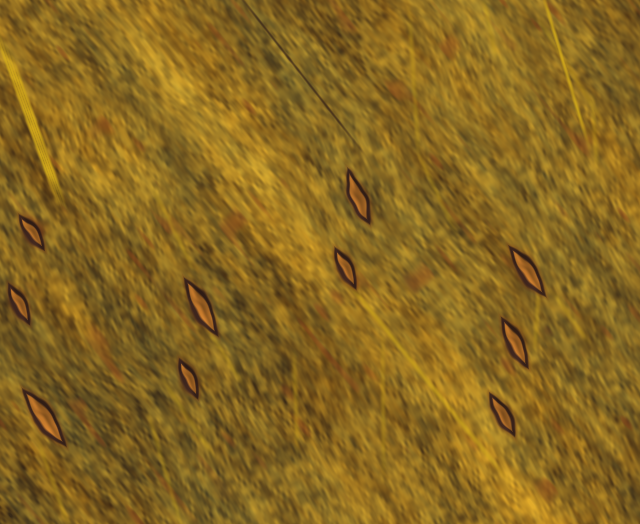
This texture is drawn by a WebGL 1 fragment shader. Its source:

```glsl
precision highp float;
uniform vec2 u_resolution;

const vec3 SHADOW = vec3(0.36, 0.27, 0.105);
const vec3 GOLD = vec3(0.76, 0.59, 0.165);
const vec3 RUST = vec3(0.52, 0.24, 0.10);
const vec3 YELLOW = vec3(0.86, 0.70, 0.10);
const vec3 UMBER = vec3(0.17, 0.10, 0.09);
const vec3 AMBER = vec3(0.68, 0.42, 0.15);

float hash(vec2 p) {
  return fract(sin(dot(p, vec2(127.1, 311.7))) * 43758.5453);
}

float noise(vec2 p) {
  vec2 i = floor(p), f = fract(p);
  f = f * f * (3.0 - 2.0 * f);
  return mix(mix(hash(i), hash(i + vec2(1.0, 0.0)), f.x),
             mix(hash(i + vec2(0.0, 1.0)), hash(i + 1.0), f.x), f.y);
}

float fbm(vec2 p) {
  float sum = 0.0, amp = 0.5;
  for (int i = 0; i < 4; i++) {
    sum += amp * noise(p);
    p = p * 2.03 + 17.3;
    amp *= 0.5;
  }
  return sum / 0.9375;
}

// Coordinates along and across a direction that falls to the right
vec2 alongAcross(vec2 p, float angle) {
  float c = cos(angle), s = sin(angle);
  return vec2(c * p.x - s * p.y, s * p.x + c * p.y);
}

// Fine short strokes, centred on zero
float grain(vec2 p, float angle) {
  vec2 q = alongAcross(p, angle);
  q.y += 0.012 * noise(q * 9.0);
  return 0.6 * noise(q * vec2(32.0, 105.0)) + 0.6 * noise(q * vec2(75.0, 190.0) + 31.0) - 0.6;
}

float bell(float x, float width) {
  return exp(-x * x / (width * width));
}

// Thin line that fades towards both ends
float strand(vec2 p, vec2 a, vec2 b, float width) {
  vec2 ab = b - a;
  float h = clamp(dot(p - a, ab) / dot(ab, ab), 0.0, 1.0);
  float d = length(p - a - ab * h);
  return (1.0 - smoothstep(0.0, width, d)) * min(1.0, 6.0 * h * (1.0 - h));
}

// Pointed cell cavity with a dark rim
vec3 cavity(vec3 ground, vec2 p, vec2 halfSize, float angle, float darkness) {
  vec2 q = alongAcross(p, angle);
  q.y += 0.007 * (noise(q * 45.0 + darkness * 50.0) - 0.5);
  float reach = q.x / halfSize.x;
  float d = abs(q.y) - halfSize.y * (1.0 - reach * reach);
  float halo = 1.0 - smoothstep(-0.002, 0.010, d);
  float rim = 1.0 - smoothstep(-0.002, 0.003, d);
  float core = 1.0 - smoothstep(-0.008, -0.004, d);
  float mottle = noise(q * vec2(35.0, 130.0));
  vec3 inside = mix(AMBER, UMBER, darkness) * (0.75 + 0.5 * mottle);
  vec3 col = mix(ground, RUST * 0.8, 0.45 * halo);
  col = mix(col, UMBER * (0.8 + 0.6 * mottle), 0.9 * rim);
  return mix(col, inside, core);
}

void main() {
  vec2 p = gl_FragCoord.xy / u_resolution.y;
  float aspect = u_resolution.x / u_resolution.y;
  vec2 q = alongAcross(p, 0.877);

  // Broad drifting bands and the main golden ridge
  float broad = fbm(q * vec2(2.2, 6.5) + 4.0) - 0.5;
  float fibres = fbm(q * vec2(5.0, 30.0) + 11.0) - 0.5;
  float wander = 0.05 * (noise(vec2(q.x * 5.0, 2.0)) - 0.5);
  float ridge = bell(q.y - 0.80 - wander, 0.055) * (0.4 + 0.8 * noise(q * vec2(8.0, 16.0)));
  float dusk = bell(q.y - 0.96, 0.07) + smoothstep(0.85, 1.2, p.x);

  // Woven grain in two directions
  float weave = smoothstep(0.3, 0.7, noise(p * 4.5 + 8.0));
  float strokes = mix(grain(p, 0.88), grain(p, 1.12), weave);

  float tone = 0.43 + 0.85 * broad + 0.55 * fibres + 0.42 * ridge - 0.10 * dusk + 0.95 * strokes;
  vec3 col = mix(SHADOW, GOLD, clamp(tone, -0.35, 1.3));

  // Olive and orange shifts, with small rusty flecks
  float hue = fbm(q * vec2(4.0, 14.0) + 40.0) - 0.5 + 0.4 * (noise(q * vec2(45.0, 120.0) + 5.0) - 0.5);
  col += vec3(-0.03, 0.055, 0.07) * (hue - 0.15 * ridge);
  float fleck = smoothstep(0.80, 1.0, noise(q * vec2(13.0, 48.0) + 70.0));
  col = mix(col, RUST, 0.5 * fleck);

  // Scattered faint fibres
  float glow = 0.0;
  for (int i = 0; i < 14; i++) {
    float k = float(i);
    vec2 start = vec2(hash(vec2(k, 1.0)) * aspect, 0.15 + 0.9 * hash(vec2(k, 2.0)));
    float angle = mix(0.95, 1.75, hash(vec2(k, 3.0)));
    float len = mix(0.12, 0.35, hash(vec2(k, 4.0)));
    vec2 end = start + len * vec2(cos(angle), -sin(angle));
    glow = max(glow, 0.35 * strand(p, start, end, 0.008));
  }

  // Bright fan at the left, a lone fibre at the right, a seam on the ridge
  for (int i = 0; i < 4; i++) {
    float k = float(i);
    glow = max(glow, 0.85 * strand(p, vec2(0.012 * k - 0.02, 0.97 - 0.02 * k), vec2(0.115 + 0.004 * k, 0.60), 0.006));
  }
  glow = max(glow, 0.85 * strand(p, vec2(1.03, 1.03), vec2(1.127, 0.71), 0.006));
  glow = max(glow, 0.65 * strand(p, vec2(0.64, 0.49), vec2(0.98, 0.07), 0.008));
  col = mix(col, YELLOW, glow * (0.7 + 0.3 * noise(q * vec2(30.0, 90.0))));

  // Dark hairline
  float crack = strand(p, vec2(0.44, 1.03), vec2(0.70, 0.70), 0.004);
  col = mix(col, UMBER, 0.65 * crack);

  // Scattered cavities
  for (int i = 0; i < 10; i++) {
    float k = float(i);
    vec2 centre = vec2(aspect * fract(0.03 + k * 0.7549), mix(0.15, 0.64, fract(0.55 + k * 0.5698)));
    float size = hash(vec2(k, 7.0));
    vec2 halfSize = vec2(mix(0.034, 0.070, size), mix(0.012, 0.018, size));
    float angle = mix(0.95, 1.2, hash(vec2(k, 8.0)));
    float darkness = smoothstep(0.45, 0.85, hash(vec2(k, 9.0)));
    col = cavity(col, p - centre, halfSize, angle, darkness);
  }

  gl_FragColor = vec4(clamp(col, 0.0, 1.0), 1.0);
}
```
